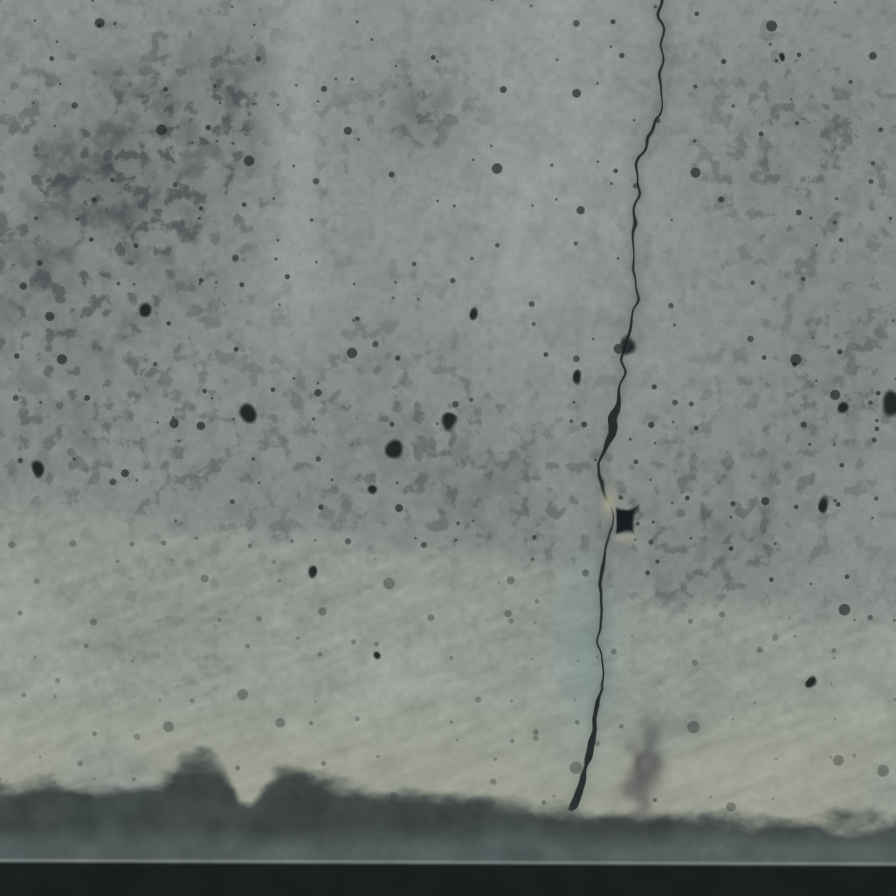
Write a WebGL 2 fragment shader that draws this texture.

```glsl
#version 300 es
precision highp float;
// Weathered concrete wall: mottled stains, pits, a long crack, a pale lower band and a dark ledge.
uniform vec2 u_resolution;
out vec4 fragColor;

const vec3 WALL = vec3(0.555, 0.575, 0.560);
const vec3 BAND = vec3(0.580, 0.605, 0.575);
const vec3 STAIN = vec3(0.25, 0.26, 0.275);
const vec3 WARM = vec3(0.63, 0.63, 0.55);
const vec3 TEAL = vec3(0.48, 0.57, 0.57);
const vec3 PIT = vec3(0.10, 0.12, 0.125);
const vec3 SHADOW = vec3(0.225, 0.255, 0.255);
const vec3 SILL = vec3(0.31, 0.345, 0.345);
const vec3 LEDGE = vec3(0.10, 0.12, 0.12);
const float LEDGE_Y = 0.038;
const float CRACK_WIDTH = 0.0011;

// Crack path, top to bottom
const vec2 CRACK[14] = vec2[](
  vec2(.738, 1.01), vec2(.737, .870), vec2(.714, .824), vec2(.707, .740), vec2(.710, .660),
  vec2(.700, .613), vec2(.684, .525), vec2(.668, .479), vec2(.682, .427), vec2(.671, .349),
  vec2(.667, .297), vec2(.673, .232), vec2(.658, .167), vec2(.641, .100));
// Large pits: centre, radius
const vec3 PITS[16] = vec3[](
  vec3(.529, .648, .007), vec3(.277, .539, .011), vec3(.440, .499, .012), vec3(.502, .530, .009),
  vec3(.642, .580, .007), vec3(.044, .476, .009), vec3(.163, .655, .008), vec3(.940, .545, .006),
  vec3(.994, .548, .015), vec3(.415, .453, .006), vec3(.921, .437, .007), vec3(.348, .361, .006),
  vec3(.418, .268, .005), vec3(.906, .241, .006), vec3(.872, .938, .005), vec3(.701, .613, .011));
// Stain clouds: centre, radius, strength
const vec4 CLOUDS[12] = vec4[](
  vec4(.26, .87, .12, .75), vec4(.07, .83, .11, .55), vec4(.13, .75, .13, .60), vec4(.48, .88, .055, .70),
  vec4(.90, .84, .14, .60), vec4(.04, .57, .15, .60), vec4(.43, .52, .13, .55), vec4(.22, .46, .13, .35),
  vec4(.60, .42, .12, .45), vec4(.80, .40, .13, .55), vec4(.20, .28, .09, .55), vec4(.95, .58, .13, .45));

float hash(vec2 p) {
  vec3 q = fract(vec3(p.xyx) * 0.1031);
  q += dot(q, q.yzx + 33.33);
  return fract((q.x + q.y) * q.z);
}

float noise(vec2 p) {
  vec2 i = floor(p), f = fract(p);
  f = f * f * (3.0 - 2.0 * f);
  return mix(mix(hash(i), hash(i + vec2(1, 0)), f.x),
             mix(hash(i + vec2(0, 1)), hash(i + vec2(1, 1)), f.x), f.y);
}

float fbm(vec2 p) {
  float sum = 0.0, amp = 0.52;
  for (int i = 0; i < 5; i++) {
    sum += amp * noise(p);
    p = mat2(1.6, 1.2, -1.2, 1.6) * p + 7.3;
    amp *= 0.5;
  }
  return sum;
}

float bump(vec2 p, vec2 centre, vec2 radius) {
  vec2 d = (p - centre) / radius;
  return exp(-dot(d, d));
}

float segment(vec2 p, vec2 a, vec2 b) {
  vec2 d = b - a;
  return length(p - a - d * clamp(dot(p - a, d) / dot(d, d), 0.0, 1.0));
}

// Small random pits, one candidate per cell
float smallPits(vec2 p, float cells, float density, float aa) {
  vec2 id = floor(p * cells);
  vec2 centre = (id + 0.3 + 0.4 * vec2(hash(id + 3.1), hash(id + 17.7))) / cells;
  float radius = mix(0.06, 0.17, pow(hash(id + 41.0), 3.0)) / cells;
  float present = step(hash(id + 71.0), density);
  return present * (1.0 - smoothstep(radius - aa, radius + aa, length(p - centre)));
}

void main() {
  vec2 p = gl_FragCoord.xy / u_resolution;
  float aa = 1.0 / min(u_resolution.x, u_resolution.y);
  float broad = fbm(p * 9.0), fine = fbm(p * 42.0 + 11.0), grain = fbm(p * 130.0);
  vec2 wobble = vec2(noise(p * 60.0), noise(p * 60.0 + 31.0)) - 0.5;

  // Upper wall and paler lower band
  float bandY = mix(0.432, 0.365, p.x / 0.67) - 0.025 * smoothstep(0.66, 0.69, p.x);
  float band = 1.0 - smoothstep(-0.016, 0.016, p.y - bandY + 0.03 * (fine - 0.5));
  float stain = 0.12;
  for (int i = 0; i < 12; i++)
    stain += CLOUDS[i].w * bump(p + wobble * 0.02, CLOUDS[i].xy, CLOUDS[i].zz);
  float streaks = bump(p, vec2(.33, .85), vec2(.035, .22)) + 0.8 * bump(p, vec2(.61, .85), vec2(.10, .25));
  stain *= (1.0 - 0.55 * band) * (1.0 - 0.7 * min(streaks, 1.0));
  vec3 col = mix(WALL, BAND, band);
  col += 0.035 * streaks + (broad - 0.5) * 0.10 + (fine - 0.5) * 0.10 + (grain - 0.5) * 0.07;
  col = mix(col, STAIN, stain * (0.30 * smoothstep(0.28, 0.75, broad) + 0.35 * smoothstep(0.42, 0.78, fine)));
  col = mix(col, STAIN, 0.55 * min(stain, 1.0) * smoothstep(0.56, 0.74, fbm(p * 75.0 + 5.0)));

  // Tints and brushed relief in the band
  col = mix(col, WARM, 0.5 * band * (1.0 - smoothstep(0.10, 0.28, p.y)) * smoothstep(0.3, 0.6, broad));
  col = mix(col, TEAL, 0.5 * bump(p, vec2(.655, .27), vec2(.035, .12)));
  col += band * 0.07 * (fbm(vec2(p.x * 25.0, (p.y - 0.35 * p.x) * 110.0)) - 0.5);
  col = mix(col, STAIN, 0.65 * bump(p + wobble * 0.02, vec2(.718 + 0.15 * (p.y - .14), .14), vec2(.016, .05)));

  // Pits
  float pits = 0.7 * smallPits(p, 24.0, 0.22, aa) + 0.6 * smallPits(p + 0.37, 45.0, 0.12, aa);
  pits *= 1.0 - 0.5 * band;
  for (int i = 0; i < 16; i++) {
    vec2 d = p - PITS[i].xy + wobble * 0.007;
    float r = PITS[i].z;
    pits = max(pits, 1.0 - smoothstep(r * 0.65 - aa, r + aa, length(d * vec2(1.1, 0.9))));
  }
  col = mix(col, PIT, min(pits, 1.0) * 0.9);

  // Crack with its broken hole and pale chips
  float crack = 1.0;
  for (int i = 0; i < 13; i++) crack = min(crack, segment(p + wobble * 0.008, CRACK[i], CRACK[i + 1]));
  float width = CRACK_WIDTH * (0.6 + noise(p * 35.0)) + 0.004 * bump(p, vec2(.684, .525), vec2(.02, .03));
  width += 0.004 * (1.0 - smoothstep(0.17, 0.25, p.y)) * noise(p * 70.0);
  col = mix(col, STAIN, 0.3 * exp(-crack / 0.006));
  col = mix(col, PIT, 0.85 * (1.0 - smoothstep(width - aa, width + aa, crack)));
  vec2 hole = abs(p - vec2(.698, .420) + wobble * 0.012);
  col = mix(col, WARM, 0.9 * bump(p, vec2(.680, .438), vec2(.008, .015)) + 0.6 * bump(p, vec2(.697, .400), vec2(.013, .006)));
  col = mix(col, PIT, 1.0 - smoothstep(0.010, 0.014 + aa, max(hole.x, hole.y * 0.8)));

  // Ragged damp shadow, sill and ledge
  float dampY = mix(0.122, 0.083, p.x) + 0.035 * bump(p, vec2(.23, 0.0), vec2(.065, 1.0))
    + 0.022 * bump(p, vec2(.36, 0.0), vec2(.09, 1.0)) - 0.035 * bump(p, vec2(.275, 0.0), vec2(.018, 1.0));
  float damp = 1.0 - smoothstep(-0.012, 0.012, p.y - dampY + 0.045 * (fbm(p * vec2(18.0, 30.0)) - 0.5));
  vec3 base = mix(SILL, SHADOW, smoothstep(0.05, 0.085, p.y + 0.02 * (broad - 0.5))) + 0.09 * (fine - 0.5);
  col = mix(col, base, damp * 0.94);
  float ledgeY = LEDGE_Y - 0.004 * p.x;
  col = mix(LEDGE + 0.03 * (fine - 0.5), col, smoothstep(ledgeY - 0.003, ledgeY + 0.001, p.y));
  col += 0.12 * exp(-pow((p.y - ledgeY - 0.002) / 0.0018, 2.0));
  fragColor = vec4(clamp(col, 0.0, 1.0), 1.0);
}
```
